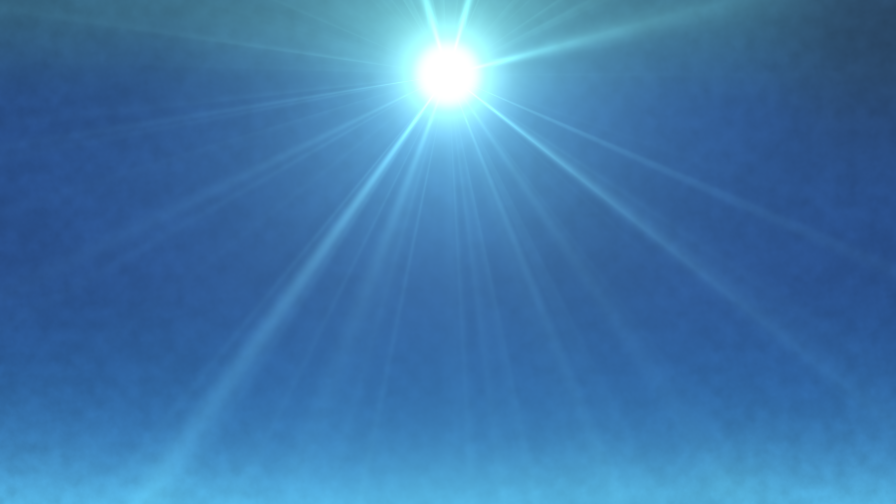
A WebGL 2 fragment shader for this background:

```glsl
#version 300 es
precision highp float;
// Bright sun in deep blue haze, with radiating shafts and a pale lower glow.
uniform vec2 u_resolution;
out vec4 fragColor;

const float TAU = 6.2831853;

float hash(vec2 p) {
  vec3 q = fract(vec3(p.xyx) * 0.1031);
  q += dot(q, q.yzx + 33.33);
  return fract((q.x + q.y) * q.z);
}

float noise(vec2 p) {
  vec2 i = floor(p), f = fract(p);
  f = f * f * (3.0 - 2.0 * f);
  return mix(mix(hash(i), hash(i + vec2(1, 0)), f.x),
             mix(hash(i + vec2(0, 1)), hash(i + vec2(1, 1)), f.x), f.y);
}

float fbm(vec2 p) {
  float sum = 0.0, amplitude = 0.5;
  for (int i = 0; i < 5; i++) {
    sum += amplitude * noise(p);
    p = mat2(1.6, 1.2, -1.2, 1.6) * p + 7.3;
    amplitude *= 0.5;
  }
  return sum;
}

// Noise around the circle, seamless after the given number of cells.
float angularNoise(float angle, float cells, float seed) {
  float t = fract(angle / TAU) * cells;
  float i = floor(t), f = smoothstep(0.0, 1.0, fract(t));
  return mix(hash(vec2(i, seed)), hash(vec2(mod(i + 1.0, cells), seed)), f);
}

// Broad shafts: angle, angular width, strength, fade with distance.
float shafts(float angle, float r) {
  vec4 rays[11] = vec4[11](
    vec4(-2.19, 0.034, 0.38, 1.4), vec4(-0.66, 0.028, 0.34, 2.6),
    vec4(0.245, 0.05, 0.34, 2.5), vec4(1.30, 0.05, 0.45, 3.0),
    vec4(1.86, 0.06, 0.45, 3.0), vec4(-1.93, 0.04, 0.20, 2.4),
    vec4(-1.19, 0.022, 0.11, 1.5), vec4(-0.97, 0.03, 0.08, 1.3),
    vec4(-2.98, 0.012, 0.12, 2.0), vec4(-2.68, 0.02, 0.08, 1.6),
    vec4(-0.42, 0.012, 0.08, 1.2));
  float light = 0.0;
  for (int i = 0; i < 11; i++) {
    float d = mod(angle - rays[i].x + 0.5 * TAU, TAU) - 0.5 * TAU;
    d /= rays[i].y;
    light += rays[i].z * exp(-d * d - r * rays[i].w);
  }
  return light;
}

void main() {
  vec2 p = gl_FragCoord.xy / u_resolution.y;
  float aspect = u_resolution.x / u_resolution.y;
  vec2 toSun = p - vec2(0.5 * aspect, 0.852);
  float r = length(toSun);
  float angle = atan(toSun.y, toSun.x);
  float side = abs(p.x / aspect - 0.5) * 2.0;
  float clouds = fbm(p * 3.5 + 2.0) - 0.5;

  // Deep blue body, greyer at the top and in the upper corners
  float y = p.y + clouds * 0.07;
  vec3 color = mix(vec3(0.16, 0.36, 0.61), vec3(0.15, 0.295, 0.53), smoothstep(0.15, 0.5, y));
  color = mix(color, vec3(0.19, 0.36, 0.48), smoothstep(0.75, 1.0, y));
  float corner = smoothstep(0.8, 1.0, p.x / aspect + clouds * 0.1) * smoothstep(0.55, 0.95, y);
  color = mix(color, vec3(0.14, 0.23, 0.35), 0.75 * corner);

  // Pale cyan glow along the bottom
  color += vec3(0.16, 0.32, 0.25) * exp(-pow(max(y, 0.0) / 0.13, 1.4));

  // Cloudy mottling and fine grain
  float grain = fbm(p * 45.0) - 0.5;
  color *= 1.0 + 0.16 * clouds + (0.08 + 0.08 * side) * grain;

  // Wide glow, shafts and thin streaks
  vec3 cyan = vec3(0.45, 0.75, 0.64);
  color += cyan * exp(-4.3 * r);
  float streaks = pow(angularNoise(angle, 170.0, 3.0), 6.0)
                + 0.6 * pow(angularNoise(angle, 61.0, 9.0), 4.0);
  float streakFade = smoothstep(0.05, 0.25, r) * exp(-1.6 * r);
  color += cyan * (shafts(angle, r) + 0.11 * streaks * streakFade);

  // Sun halo and white disc
  color += vec3(0.42, 0.4, 0.3) * exp(-r * r / 0.009);
  color = mix(color, vec3(1.0), smoothstep(0.078, 0.042, r));
  fragColor = vec4(clamp(color, 0.0, 1.0), 1.0);
}
```
